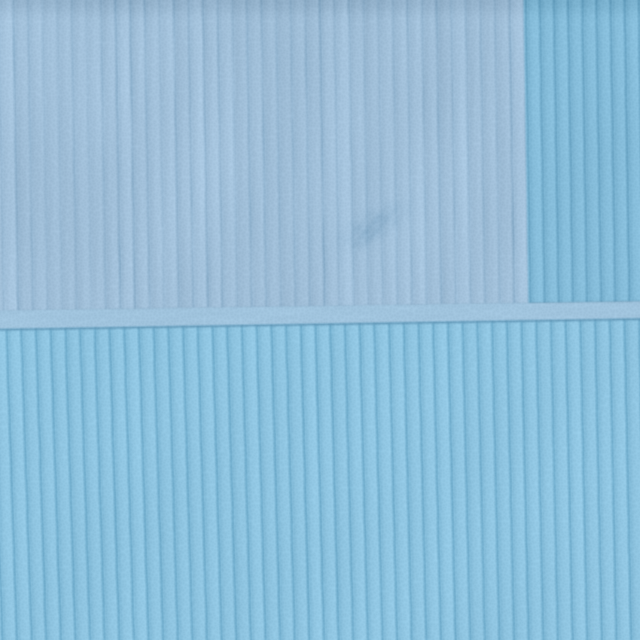
A Shadertoy shader for this texture:

```glsl
const vec3 SKY = vec3(0.565, 0.775, 0.885);
const vec3 SKY_GROOVE = vec3(0.425, 0.665, 0.790);
const vec3 SHADE = vec3(0.530, 0.745, 0.860);
const vec3 SHADE_GROOVE = vec3(0.410, 0.640, 0.765);
const vec3 PALE = vec3(0.635, 0.755, 0.855);
const vec3 PALE_GROOVE = vec3(0.545, 0.685, 0.795);
const vec3 RAIL = vec3(0.630, 0.770, 0.870);
const vec3 RAIL_SHADOW = vec3(0.370, 0.580, 0.705);

float hash(float n) {
    return fract(sin(n * 127.1) * 4375.85);
}

vec2 hash2(vec2 p) {
    return fract(sin(vec2(dot(p, vec2(127.1, 311.7)), dot(p, vec2(269.5, 183.3)))) * 4375.85);
}

// Distance to the nearest scattered cell point
float cellular(vec2 p) {
    vec2 cell = floor(p);
    float nearest = 2.0;
    for (int j = -1; j <= 1; j++) {
        for (int i = -1; i <= 1; i++) {
            vec2 c = cell + vec2(i, j);
            nearest = min(nearest, length(c + hash2(c) - p));
        }
    }
    return nearest;
}

// Smooth mottling in -1..1
float waves(vec2 p) {
    return (sin(p.x + 1.7 * sin(p.y * 0.8)) + sin(p.y * 1.3 + p.x * 0.6 + 2.0)
          + sin(p.x * 2.3 - p.y * 1.9 + 4.0)) / 3.0;
}

// Soft line of given half width around distance zero
float softLine(float d, float halfWidth, float blur) {
    return 1.0 - smoothstep(halfWidth - blur, halfWidth + blur, abs(d));
}

// Ribbed sheet; wear fades single grooves and streaks single ribs
vec3 ribbedSheet(vec2 p, float start, float pitch, float wear, vec3 face, vec3 groove, float px) {
    float u = (p.x - start) / pitch;
    float line = floor(u + 0.5);
    float rib = floor(u);
    float wobble = 0.0004 * waves(vec2(line * 3.1, p.y * 45.0));
    float d = (u - line) * pitch + wobble;
    float depth = mix(1.0, 0.35 + 0.65 * hash(line + 9.0), wear);
    depth *= 1.0 - 0.35 * wear * waves(vec2(line * 5.3, p.y * 24.0));
    float cut = softLine(d, 0.0022, 0.0018 + 0.5 * px);
    float slope = softLine(d - 0.003, 0.0025, 0.0025 + 0.5 * px);
    float streak = (hash(rib + 31.0) - 0.5) * mix(0.012, 0.035, wear);
    float side = 0.010 * sin(6.28318 * (u - rib));
    vec3 color = face + streak - side;
    return mix(color, groove, depth * max(cut * 0.85, slope * 0.35));
}

// Faint blotch drawn out along a slanted axis
float smudge(vec2 p, vec2 center, vec2 size) {
    vec2 q = p - center;
    q.y -= 0.45 * q.x;
    q /= size;
    return exp(-dot(q, q)) * (0.65 + 0.35 * waves(p * 160.0));
}

void mainImage(out vec4 fragColor, in vec2 fragCoord) {
    vec2 uv = fragCoord / iResolution.xy;
    float px = 1.0 / min(iResolution.x, iResolution.y);

    // Slightly rising rail between the sheets
    float railBottom = 0.4857 + 0.0165 * uv.x;
    float railTop = 0.5150 + 0.0145 * uv.x;

    // Lower sheet, with grooves leaning more toward the left
    float lean = mix(0.034, 0.020, uv.x);
    vec2 lowerP = vec2(uv.x - lean * (0.4857 - uv.y), uv.y);
    vec3 lower = ribbedSheet(lowerP, 0.0104, 0.0230, 0.12, SKY, SKY_GROOVE, px);

    // Upper sheets: worn pale one and narrow fresh one
    vec2 upperP = vec2(uv.x + 0.016 * (uv.y - 0.53), uv.y);
    vec3 pale = ribbedSheet(upperP, 0.3477, 0.0228, 1.0, PALE, PALE_GROOVE, px);
    pale += 0.010 * waves(uv * vec2(14.0, 9.0));
    pale += 0.008 * waves(uv * vec2(260.0, 12.0));
    float stain = smudge(uv, vec2(0.585, 0.650), vec2(0.042, 0.020));
    stain += 0.6 * smudge(uv, vec2(0.575, 0.628), vec2(0.020, 0.012));
    pale -= vec3(0.085, 0.065, 0.055) * stain;
    vec3 fresh = ribbedSheet(upperP, 0.8290, 0.0221, 0.15, SHADE, SHADE_GROOVE, px);
    float seam = upperP.x - 0.8255;
    vec3 upper = mix(pale, fresh, smoothstep(-0.001 - px, 0.001 + px, seam));
    upper -= 0.05 * smoothstep(0.965, 1.0, uv.y);

    // Rail with a faint top lip and a dark lower shadow
    vec3 rail = RAIL + 0.008 * waves(uv * vec2(35.0, 240.0));
    float overLower = smoothstep(-0.001 - px, 0.001 + px, uv.y - railBottom);
    float overRail = smoothstep(-0.001 - px, 0.001 + px, uv.y - railTop);
    vec3 color = mix(mix(lower, rail, overLower), upper, overRail);
    float lip = softLine(uv.y - railTop, 0.0012, 0.0015 + px);
    color -= lip * mix(0.025, 0.07, smoothstep(0.0, 0.004, seam));
    float shadow = softLine(uv.y - railBottom + 0.001, 0.0015, 0.0015 + px);
    color = mix(color, RAIL_SHADOW, 0.8 * shadow);

    // Broad unevenness and fine grain
    color += 0.006 * waves(uv * vec2(7.0, 11.0) + 3.0);
    color += 0.035 * (cellular(uv * 210.0) - 0.45);
    fragColor = vec4(clamp(color, 0.0, 1.0), 1.0);
}
```
